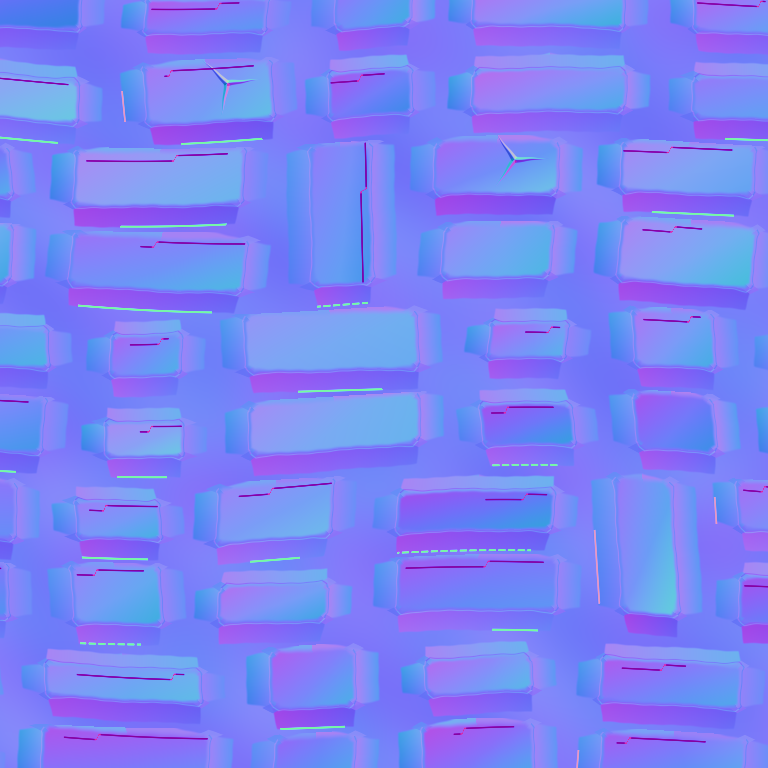
This texture map is drawn by a WebGL 2 fragment shader. Its source:

```glsl
#version 300 es
precision highp float;
// Tangent-space normal map of rough bricks: jittered rows are cut into blocks,
// each one tall brick or two stacked ones. Every brick is a bent face with
// bevel flaps, worn ridges and thin cracks; surface slopes become the colour.
uniform vec2 u_resolution;
out vec4 outColor;
const float ROWS = 4.6, COLS = 4.25;           // mean blocks per canvas
const float EDGE_JITTER = 0.6;
const float TALL_LIMIT = 0.18;                 // narrower blocks hold one tall brick
const float SIDE = 0.034, BOTTOM = 0.029, TOP = 0.02, GAP = 0.003;  // flap widths
const float TILT = 0.08;
const float TOP_CHANCE = 0.35, CRACK_CHANCE = 0.7, LIP_CHANCE = 0.55, STAR_CHANCE = 0.035;
const vec2 GROUND_SLOPE = vec2(-0.05, -0.02);
const vec2 FACE_SLOPE = vec2(-0.05, 0.1);
const vec2 FACE_BEND = vec2(-0.36, 0.27);
const vec2 CRACK_SLOPE = vec2(0.1, -5.0);
const vec2 LIP_SLOPE = vec2(-0.3, 4.0);
float aa;                                      // antialiasing half width

vec4 hash4(float s) {
  vec4 v = fract(s * vec4(0.1031, 0.1030, 0.0973, 0.1099));
  v += dot(v, v.wzxy + 33.33);
  return fract((v.xxyz + v.yzzw) * v.zywx);
}
float inside(float d, float soft) { return 1.0 - smoothstep(-soft, soft, d); }
float stroke(float d, float width) { return inside(abs(d) - width, aa); }
float span(float x, float a, float b) { return inside(max(a - x, x - b), aa); }
float columnEdge(float i, float row) {
  return i + (hash4(i * 7.3 + row * 31.7 + 91.0).x - 0.5) * EDGE_JITTER;
}
vec2 groundSlope(vec2 p) {
  vec2 wave = sin(p.yx * 17.0 + 3.0 * sin(p * 9.0)) + 0.7 * sin(p * 37.0 + p.yx * 14.0);
  return GROUND_SLOPE + 0.055 * wave;
}
// Three tapered gouges meeting at one point
vec2 starScratch(vec2 p, float turn) {
  vec2 slope = vec2(0.0);
  for (int k = 0; k < 3; k++) {
    float angle = turn + float(k) * 2.2;
    vec2 along = vec2(cos(angle), sin(angle)), across = vec2(-along.y, along.x);
    float x = dot(p, along), y = dot(p, across);
    float width = 0.004 * (1.0 - x / 0.04);
    slope += across * clamp(y / 0.001, -1.0, 1.0) * inside(abs(y) - width, aa) * step(0.0, x);
  }
  return slope;
}
vec2 brickSlope(vec2 p, vec2 cell, float seed, vec2 slope) {
  vec4 a = hash4(seed), b = hash4(seed + 11.3), c = hash4(seed + 23.9);
  float top = a.x < TOP_CHANCE ? TOP : 0.0;
  vec2 lo = -cell + vec2(SIDE, BOTTOM) + GAP + b.xy * vec2(0.013, 0.004);
  vec2 hi = cell - vec2(SIDE, top) - GAP - b.zw * vec2(0.013, 0.005);
  vec2 size = 0.5 * (hi - lo);
  // Local frame: slight turn, skew and uneven edges
  p -= 0.5 * (lo + hi);
  p += (a.y - 0.5) * TILT * vec2(-p.y, p.x);
  p.x += (a.z - 0.5) * 0.24 * p.y;
  vec2 flat_p = p;
  p += 0.0007 * sin(p.yx * 60.0 + seed) + 0.0003 * sin(p.yx * 240.0 + seed);
  vec2 q = p / size, e = abs(p) - size;
  // Left and right flaps
  float u = clamp(e.x / SIDE, 0.0, 1.0);
  vec2 left = vec2(-0.05 - 0.45 * u, 0.12 + 0.15 * q.y) * (0.6 + 0.8 * c.x);
  vec2 right = vec2(mix(0.32, -0.3, u), 0.02 + 0.18 * u) * (0.5 + 0.8 * c.y);
  float sideMask = inside(e.y + 0.2 * e.x, 0.002) * inside(e.x - SIDE + 0.002, 0.002);
  slope = mix(slope, p.x < 0.0 ? left : right, sideMask);
  // Bottom and top flaps
  float reach = p.y < 0.0 ? BOTTOM : top;
  float flapMask = inside(e.x + 0.15 * e.y, 0.0015) * inside(e.y - reach + 0.0015, 0.0015);
  vec2 under = vec2(0.07 - 0.26 * q.x, -0.48 + 0.3 * c.z + 0.1 * q.x + 5.0 * e.y);
  vec2 over = vec2(0.08 - 0.26 * q.x, 0.24 + 0.2 * q.x);
  slope = mix(slope, p.y < 0.0 ? under : over, flapMask * step(0.0, e.y));
  // Small chipped facets at the corners
  float chip = abs(e.x) * (0.4 + 0.4 * a.w) + abs(e.y) * 1.2 - 0.008;
  slope = mix(slope, sign(p) * vec2(0.18, 0.12) - vec2(0.06, 0.0), 0.8 * inside(chip, aa));
  // Face, bending from upper left to lower right, with a crease
  float d = max(max(e.x, e.y), 0.7 * (e.x + e.y + 0.004 + 0.006 * c.y));
  vec2 outward = e.x > e.y ? vec2(sign(p.x), 0.0) : vec2(0.0, sign(p.y));
  float openTop = top == 0.0 && outward.y > 0.0 ? 1.0 : 0.0;
  float bend = dot(q, vec2(0.35 + 0.5 * a.w, -0.65 + 0.4 * c.w));
  float crease = max(0.0, dot(q, vec2(0.7, b.x - 0.9)) - 0.1);
  vec2 face = FACE_SLOPE + (c.xw - 0.5) * vec2(0.3, 0.5) + bend * FACE_BEND;
  face += crease * (b.yw - 0.5) * 0.5;
  slope = mix(slope, face, inside(d, mix(aa, 0.005, openTop)));
  // Worn ridge, wider at the corners, with a sharp inner line
  float width = 0.0022 + 0.0025 * smoothstep(0.7, 1.0, min(abs(q.x), abs(q.y)));
  float ridge = exp(-d * d / (width * width)) * mix(0.8, 0.1, openTop);
  slope = mix(slope, vec2(-0.05, 0.08) + 0.16 * outward, ridge);
  slope -= outward * 0.36 * stroke(d - width, 0.0006) * (1.0 - openTop);
  // Stepped crack, running upright on some tall bricks
  bool upright = size.y > size.x && b.x > 0.4;
  vec2 r = upright ? flat_p.yx : flat_p, extent = upright ? size.yx : size;
  float bendX = (b.z - 0.5) * 1.4 * extent.x;
  float crackY = extent.y - 0.012 + 0.007 * smoothstep(0.0, 0.004, r.x - bendX);
  float crack = stroke(r.y - crackY, 0.0006) * step(c.y, CRACK_CHANCE)
              * span(r.x, mix(-extent.x, bendX, b.w * b.w), mix(extent.x, bendX, a.w * a.w));
  float hook = span(r.x, bendX - 0.002, bendX + 0.006);
  slope = mix(slope, CRACK_SLOPE + hook * vec2(2.5, 2.5), crack);
  // Bright lip under the bottom flap, sometimes dashed, and a rare left lip
  float dash = c.x < 0.3 ? smoothstep(-0.9, -0.3, sin(p.x * 500.0)) : 1.0;
  float lip = stroke(flat_p.y + size.y + BOTTOM - 0.002, 0.0009) * dash
            * span(q.x, -0.95 + 1.2 * b.y * b.y, 0.5 + 0.45 * b.x);
  slope = mix(slope, LIP_SLOPE, lip * step(a.w, LIP_CHANCE));
  float leftLip = stroke(flat_p.x + size.x + SIDE - 0.003, 0.0009) * span(q.y, -0.9, 0.2);
  slope = mix(slope, vec2(1.8, 0.4), leftLip * step(b.z, 0.12));
  return c.z < STAR_CHANCE ? slope + starScratch(p - 0.3 * size, a.y * 6.28) : slope;
}
void main() {
  vec2 uv = gl_FragCoord.xy / u_resolution.y;
  aa = 0.75 / u_resolution.y;
  // Find the block in its jittered row
  float rowY = uv.y * ROWS + 0.25 + 0.04 * sin(uv.x * 7.0), row = floor(rowY);
  float x = uv.x * COLS + hash4(row + 5.7).y, col = floor(x);
  col += step(columnEdge(col + 1.0, row), x) - step(x, columnEdge(col, row));
  float x0 = columnEdge(col, row), x1 = columnEdge(col + 1.0, row);
  vec2 p = vec2((x - 0.5 * (x0 + x1)) / COLS, (fract(rowY) - 0.5) / ROWS);
  vec2 cell = 0.5 * vec2((x1 - x0) / COLS, 1.0 / ROWS);
  float seed = col * 13.1 + row * 47.3 + 71.0;
  // Split wide blocks into two stacked bricks
  if (2.0 * cell.x > TALL_LIMIT) {
    float cut = (hash4(seed + 3.1).z - 0.5) * 0.016, side = p.y > cut ? 1.0 : -1.0;
    cell.y = 0.5 * (cell.y - side * cut);
    p.y -= cut + side * cell.y;
    seed += side * 5.9;
  }
  vec3 normal = normalize(vec3(brickSlope(p, cell, seed, groundSlope(uv)), 1.0));
  outColor = vec4((0.5 + 0.5 * normal) * vec3(1.0, 1.0, 0.98), 1.0);
}
```
